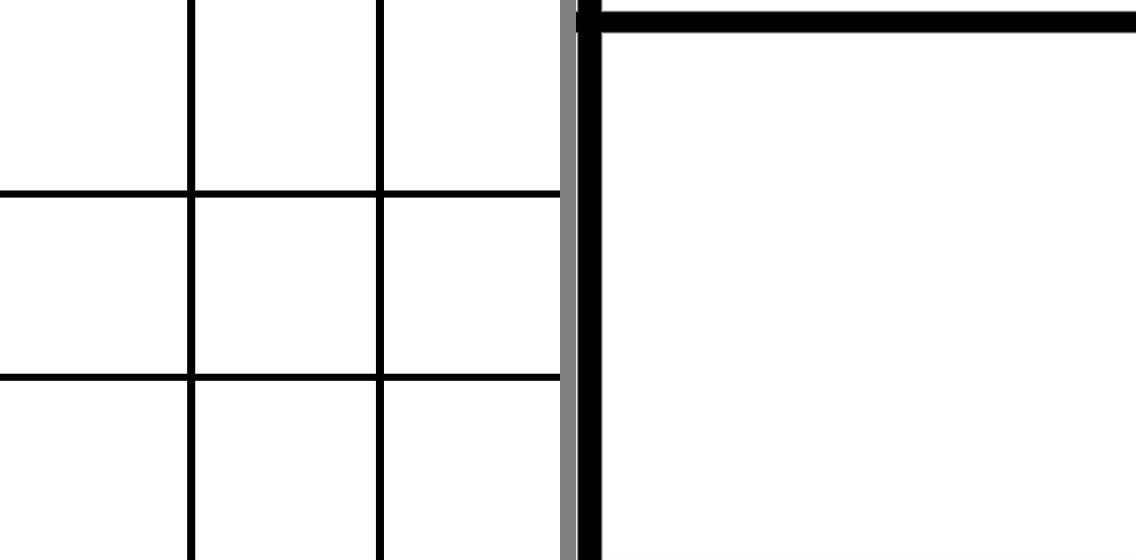
Left: the whole. Right: its middle third, enlarged.
Write a three.js fragment shader that draws this pattern.

```glsl
// Three by three white panes parted by two upright and two level black bars.
// Each axis snaps to its nearest bar with a clamped repeat, and the distance
// to that bar, less half its width, gives a smooth-edged mask.

#define FIRST_BAR vec2(0.3415, 0.3264)  // centre of the left and lower bars
#define PITCH vec2(0.3369, 0.3271)      // spacing between bar centres
#define BAR_WIDTH vec2(0.0144, 0.0127)  // upright, level
#define BARS 2.0                        // bars along each axis
#define EDGE 0.002                      // width of the soft edge
#define PAPER vec3(1.0)
#define INK vec3(0.005)

varying vec2 vUv;

// Signed distance to the nearest upright (x) and level (y) bar
vec2 barDistance(vec2 p) {
  vec2 index = clamp(floor((p - FIRST_BAR) / PITCH + 0.5), 0.0, BARS - 1.0);
  return abs(p - FIRST_BAR - index * PITCH) - 0.5 * BAR_WIDTH;
}

void main() {
  // Union of both bar directions
  vec2 d = barDistance(vUv);
  float ink = 1.0 - smoothstep(-0.5 * EDGE, 0.5 * EDGE, min(d.x, d.y));

  gl_FragColor = vec4(mix(PAPER, INK, ink), 1.0);
}
```
